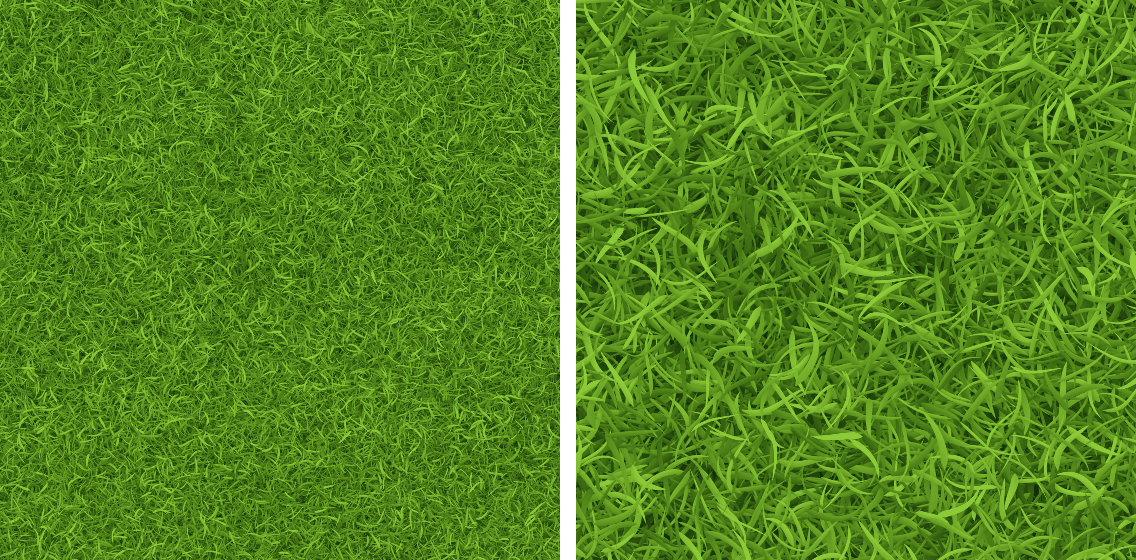
Left, the full canvas; right, a detail of the centre.
Write a Shadertoy shader that draws this texture.

```glsl
// Dense lawn seen from above: layers of short, curved, tangled grass blades.

#define LAYERS 24           // blade layers, deepest first
#define CELL 0.022          // grid pitch, one blade per cell and layer
#define BLADE_WIDTH 0.0015  // typical half width of a blade
#define BEND 0.42           // strongest curvature
#define SHADOW 0.13         // darkening beside each blade
#define DEEP_TONE 0.09      // tone of the lowest blades
#define TOP_TONE 0.92       // tone of the highest blades
#define TONE_SPREAD 0.74    // variation from blade to blade
#define PATCH_TONE 0.13     // broad light and dark patches
#define DARK_GREEN vec3(0.11, 0.24, 0.04)
#define LIGHT_GREEN vec3(0.47, 0.70, 0.17)

// Integer hash: three values in 0..1 for a cell and a seed
vec3 hash3(vec2 cell, int seed) {
    uvec3 v = uvec3(ivec3(ivec2(cell) + 1000, seed));
    v = v * 1664525u + 1013904223u;
    v.x += v.y * v.z; v.y += v.z * v.x; v.z += v.x * v.y;
    v ^= v >> 16u;
    v.x += v.y * v.z; v.y += v.z * v.x; v.z += v.x * v.y;
    return vec3(v >> 8u) / 16777216.0;
}

float valueNoise(vec2 p, int seed) {
    vec2 i = floor(p), f = fract(p);
    f = f * f * (3.0 - 2.0 * f);
    float low = mix(hash3(i, seed).x, hash3(i + vec2(1, 0), seed).x, f.x);
    float high = mix(hash3(i + vec2(0, 1), seed).x, hash3(i + vec2(1, 1), seed).x, f.x);
    return mix(low, high, f.y);
}

// Paints one blade and its soft shadow over the tone below.
// r is the position relative to the blade centre.
float paintBlade(float tone, vec2 r, float angle, vec3 traits, float widthRand, float height, float aa) {
    float halfLength = CELL * mix(0.5, 0.96, traits.x);
    vec2 dir = vec2(cos(angle), sin(angle));
    float t = dot(r, dir) / halfLength;
    if (abs(t) > 1.0) return tone;

    // Signed distance to a bent, slightly wavy spine
    float bend = (traits.y * 2.0 - 1.0) * BEND;
    float wave = (fract(traits.y * 23.0) - 0.5) * 0.45;
    float spine = halfLength * (bend * (t * t - 0.33) + wave * t * (t * t - 1.0));
    float slope = 2.0 * bend * t + wave * (3.0 * t * t - 1.0);
    float d = (dot(r, vec2(-dir.y, dir.x)) - spine) / sqrt(1.0 + slope * slope);
    float width = BLADE_WIDTH * mix(0.55, 1.6, widthRand * widthRand);
    if (abs(d) > width * 4.5 + aa) return tone;

    // s runs from root to tip
    float s = 0.5 + 0.5 * t;
    float taper = (1.0 - s * s) * smoothstep(0.0, 0.2, s);
    float halfWidth = mix(-aa, width, sqrt(taper));
    float cover = 1.0 - smoothstep(-aa, aa, abs(d) - halfWidth);

    // The shadow falls to the lower side of the blade
    float litSide = dir.x * d / width;
    float shade = 1.0 - smoothstep(0.0, 3.0, abs(litSide * 0.3 + abs(d) / width));
    tone *= 1.0 - SHADOW * shade * taper;

    float bladeTone = mix(DEEP_TONE, TOP_TONE, height);
    bladeTone += (traits.z - 0.5) * TONE_SPREAD;
    bladeTone += 0.26 * (s - 0.45);
    bladeTone += 0.17 * clamp(litSide, -1.0, 1.0);
    bladeTone += 0.15 * step(0.975, traits.z) * height;
    return mix(tone, bladeTone, cover);
}

// Tone 0 is deep shade, tone 1 a sunlit blade
vec3 grassColor(float tone) {
    float t = clamp(tone, -0.12, 1.2);
    vec3 sag = vec3(0.05, 0.0, 0.09) * t * (1.0 - t);
    return mix(DARK_GREEN, LIGHT_GREEN, t) - sag;
}

void mainImage(out vec4 fragColor, in vec2 fragCoord) {
    vec2 uv = fragCoord / iResolution.y;
    float aa = 0.52 / iResolution.y;

    // Dark soil and thatch
    float tone = 0.02 + 0.15 * valueNoise(uv * 160.0, 901);

    // Stack the blades from the ground up
    for (int layer = 0; layer < LAYERS; layer++) {
        float height = float(layer) / float(LAYERS - 1);
        vec2 p = uv / CELL + hash3(vec2(layer), 900).xy * 20.0;
        vec2 home = floor(p);
        for (int k = 0; k < 9; k++) {
            vec2 cell = home + vec2(k % 3 - 1, k / 3 - 1);
            vec3 place = hash3(cell, layer);
            vec3 traits = hash3(cell, layer + 100);
            vec2 r = (p - cell - place.xy) * CELL;
            float widthRand = fract(place.x * 37.0 + place.y * 11.0);
            tone = paintBlade(tone, r, place.z * 6.2832, traits, widthRand, height, aa);
        }
    }

    // Broad patches of thicker and thinner growth
    float growth = 0.6 * valueNoise(uv * 7.0, 902) + 0.4 * valueNoise(uv * 19.0, 903);
    tone += (growth - 0.5) * PATCH_TONE;

    fragColor = vec4(grassColor(tone), 1.0);
}
```
